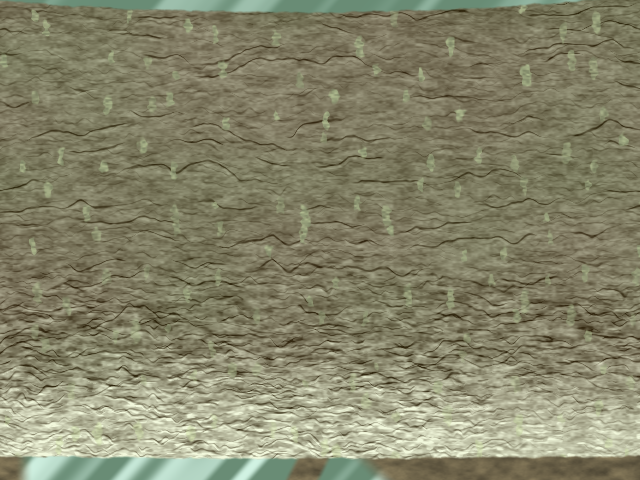
Write a Shadertoy shader that draws this texture.

```glsl
// A pale, lenticel-flecked tree trunk lying across the view, cracked along its length and sunlit from below.

const vec3 BARK_SHADE = vec3(0.41, 0.39, 0.29);
const vec3 BARK_SUN = vec3(0.89, 0.91, 0.80);
const vec3 LENTICEL = vec3(0.60, 0.64, 0.49);
const vec3 LEAF = vec3(0.41, 0.55, 0.46);
const vec3 LEAF_GLARE = vec3(0.82, 0.95, 0.89);
const vec3 FAR_BARK = vec3(0.43, 0.39, 0.29);

float hash(vec2 p) {
    vec3 q = fract(vec3(p.xyx) * 0.1031);
    q += dot(q, q.yzx + 33.33);
    return fract((q.x + q.y) * q.z);
}

float noise(vec2 p) {
    vec2 i = floor(p), f = fract(p);
    f = f * f * (3.0 - 2.0 * f);
    float low = mix(hash(i), hash(i + vec2(1, 0)), f.x);
    float high = mix(hash(i + vec2(0, 1)), hash(i + vec2(1, 1)), f.x);
    return mix(low, high, f.y);
}

float fbm(vec2 p) {
    float sum = 0.0, gain = 0.5;
    for (int i = 0; i < 4; i++) {
        sum += gain * noise(p);
        p = mat2(1.9, 0.1, -0.1, 1.9) * p + 17.3;
        gain *= 0.5;
    }
    return sum / 0.94;
}

// Short jagged cracks along x: x = dark gap, y = lit lip just below it.
vec2 cracks(vec2 p, float rows, float width, float density, float seed) {
    float wave = 1.5 * noise(p * vec2(0.30, 0.25) * rows + seed);
    float jag = 0.55 * noise(p * vec2(1.3, 0.6) * rows + seed);
    float v = p.y * rows + wave + jag + 0.0035 * rows * noise(p * vec2(90.0, 50.0));
    float row = floor(v);
    float d = (fract(v) - 0.3 - 0.4 * hash(vec2(row, seed))) / rows;
    float cover = noise(vec2(p.x * rows * 0.65 + 9.0 * hash(vec2(seed, row)), row * 7.31 + seed));
    cover = smoothstep(1.0 - density, 1.3 - density, cover);
    float w = width * (0.35 + 0.65 * cover) * (0.6 + 0.8 * noise(p * vec2(60.0, 20.0) + seed));
    float gap = 1.0 - smoothstep(0.1 * w, w, abs(d));
    float lip = 1.0 - smoothstep(0.0, 1.5 * w, abs(d + 2.0 * w));
    return vec2(gap, lip) * cover;
}

// Upright ragged flecks, one or two lobes each, scattered on a jittered grid.
float lenticels(vec2 p, vec2 cell, float fill) {
    float mask = 0.0;
    vec2 home = floor(p / cell);
    vec2 ragged = vec2(noise(p * 130.0), noise(p * 110.0 + 40.0)) - 0.5;
    for (int j = -1; j <= 1; j++)
    for (int i = -1; i <= 1; i++) {
        vec2 id = home + vec2(i, j);
        vec2 jitter = vec2(hash(id + 3.1), hash(id + 8.7)) - 0.5;
        vec2 d = p - (id + 0.5 + 0.85 * jitter) * cell + ragged * vec2(0.009, 0.010);
        float size = mix(0.75, 1.25, hash(id + 21.0));
        float upper = length(d / (size * vec2(0.0085, 0.0145)));
        vec2 shift = vec2(0.004 * jitter.y, 0.015 * size);
        float lower = length((d + shift) / (size * vec2(0.0075, 0.011)));
        float shape = hash(id + 51.0) < 0.5 ? min(upper, lower) : upper;
        float present = step(hash(id + 77.0), fill);
        float strength = mix(0.6, 1.0, hash(id + 91.0));
        mask = max(mask, present * strength * (1.0 - smoothstep(0.65, 1.15, shape)));
    }
    return mask;
}

// Blurred leaves behind the trunk, with brown stems below.
vec3 backdrop(vec2 p) {
    float streak = noise(vec2((p.x - 0.9 * p.y) * 24.0, p.y * 3.0));
    float glare = smoothstep(0.35, 0.95, streak) * mix(1.0, 0.5, step(0.5, p.y));
    vec3 color = mix(LEAF, LEAF_GLARE, glare);
    float stem = 1.0 - smoothstep(0.025, 0.04, abs(p.x - 0.64 - 0.5 * (p.y - 0.02)));
    stem = max(stem, 1.0 - smoothstep(0.03, 0.07, p.x));
    stem = max(stem, smoothstep(0.77, 0.83, p.x + p.y));
    stem *= 1.0 - step(0.5, p.y);
    vec3 brown = FAR_BARK * (0.65 + 0.7 * fbm(p * vec2(35.0, 60.0)));
    return mix(color, brown, stem);
}

vec3 bark(vec2 p) {
    float patches = fbm(p * vec2(3.0, 6.0) + 5.0) - 0.5;
    float level = p.y + 0.10 * patches;
    float sun = 1.0 - smoothstep(0.06, 0.33, level);
    float rough = 1.0 - smoothstep(0.25, 0.55, level);
    float relief = 1.0 - 0.6 * smoothstep(0.85, 1.15, p.x) * sun;

    // Fibres, slivers and fine grain
    vec2 bent = p + vec2(0.0, 0.016 * fbm(p * vec2(9.0, 14.0)));
    float fibre = fbm(bent * vec2(32.0, 100.0)) - 0.5;
    float grain = noise(bent * vec2(130.0, 260.0)) - 0.5;
    float sliver = noise(bent * vec2(48.0, 170.0) + 70.0);
    float tone = 0.18 + 0.55 * sun + 0.12 * patches;
    tone += fibre * mix(0.42, 0.95, rough) * relief + grain * mix(0.20, 0.30, rough);
    tone -= mix(0.10, 0.24, rough) * relief * smoothstep(0.68, 0.88, sliver);
    tone += mix(0.06, 0.32, sun) * (1.0 - smoothstep(0.12, 0.34, sliver));

    // Sparse cracks, then dense flaking toward the sun
    vec2 broad = cracks(p, 23.0, 0.0030, 0.58, 4.0);
    vec2 medium = cracks(p + 0.37, 38.0, 0.0027, 0.64, 19.0) * mix(0.40, 1.0, rough) * relief;
    vec2 fine = cracks(p + 0.71, 62.0, 0.0024, 0.66, 33.0) * mix(0.25, 1.0, rough) * relief;
    tone -= 0.42 * broad.x * relief + 0.42 * medium.x + 0.38 * fine.x;
    tone += 0.10 * broad.y + mix(0.10, 0.30, sun) * (medium.y + fine.y);
    tone -= 0.08 * smoothstep(0.93, 1.0, p.y);

    vec3 color = mix(BARK_SHADE, BARK_SUN, clamp(tone, -0.45, 1.12));
    float hue = noise(p * vec2(5.0, 8.0) + 30.0) - 0.5;
    color += (1.0 - sun) * hue * vec3(0.022, -0.010, 0.012);

    float fleck = lenticels(p, vec2(0.086, 0.090), 0.88) * mix(0.95, 0.65, rough);
    vec3 fleckColor = LENTICEL * (1.0 + 0.32 * sun + 0.35 * grain);
    return mix(color, fleckColor, fleck);
}

void mainImage(out vec4 fragColor, in vec2 fragCoord) {
    vec2 p = fragCoord / iResolution.y;
    float soft = 1.5 / iResolution.y;
    float bumps = 0.008 * (fbm(vec2(p.x * 45.0, 2.0)) - 0.5);
    float top = 0.974 + 0.065 * (p.x - 0.6) * (p.x - 0.6) + bumps;
    float bottom = 0.045 + 0.012 * (p.x - 0.7) * (p.x - 0.7) - bumps;
    float trunk = smoothstep(bottom - soft, bottom + soft, p.y);
    trunk *= 1.0 - smoothstep(top - soft, top + soft, p.y);
    fragColor = vec4(clamp(mix(backdrop(p), bark(p), trunk), 0.0, 1.0), 1.0);
}
```
